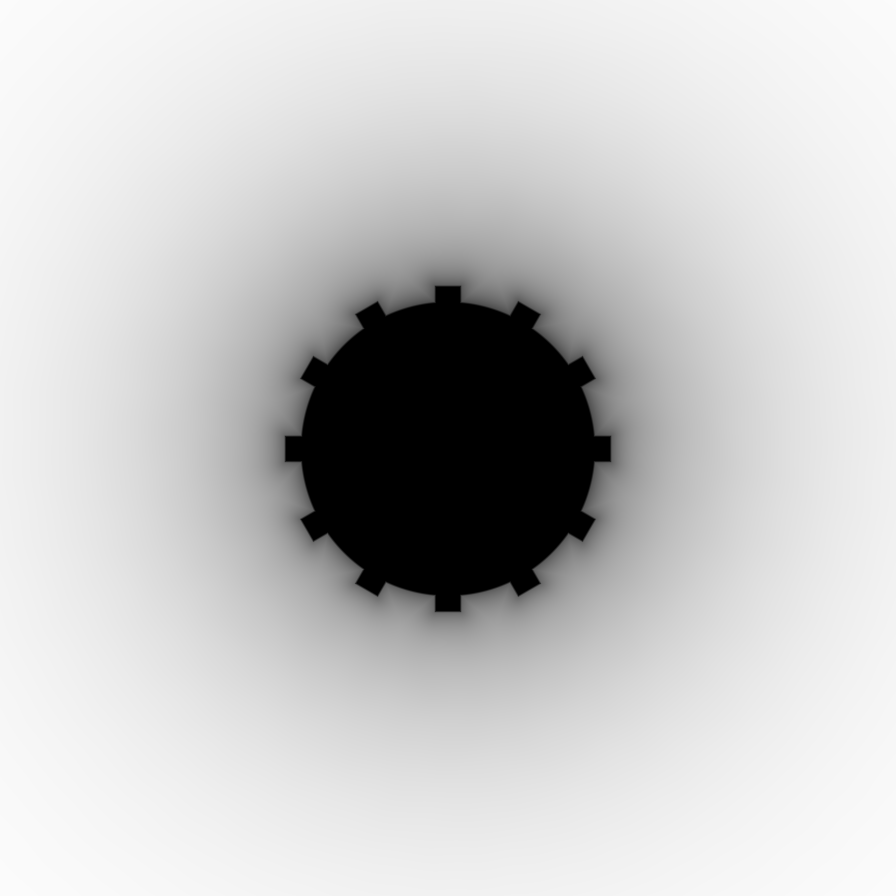
Reproduce this background procedurally as a Shadertoy shader.

```glsl
const float TAU = 6.2831853;

vec2 randomGradient(vec2 cell) {
    float h = fract(sin(dot(cell, vec2(127.1, 311.7))) * 43758.5);
    return vec2(cos(TAU * h), sin(TAU * h));
}

float gradientNoise(vec2 p) {
    vec2 i = floor(p), f = fract(p);
    vec2 u = f * f * f * (f * (f * 6.0 - 15.0) + 10.0);
    float a = dot(randomGradient(i), f);
    float b = dot(randomGradient(i + vec2(1, 0)), f - vec2(1, 0));
    float c = dot(randomGradient(i + vec2(0, 1)), f - vec2(0, 1));
    float d = dot(randomGradient(i + vec2(1, 1)), f - vec2(1, 1));
    return mix(mix(a, b, u.x), mix(c, d, u.x), u.y);
}

float boxDistance(vec2 p, vec2 halfSize) {
    vec2 d = abs(p) - halfSize;
    return length(max(d, 0.0)) + min(max(d.x, d.y), 0.0);
}

// Disc joined with twelve square teeth, folded into one angular sector
float gearDistance(vec2 p) {
    float sector = TAU / 12.0;
    float angle = mod(atan(p.y, p.x) + 0.5 * sector, sector) - 0.5 * sector;
    vec2 folded = length(p) * vec2(cos(angle), sin(angle));
    float tooth = boxDistance(folded - vec2(0.16, 0.0), vec2(0.0217, 0.0143));
    return min(length(p) - 0.164, tooth);
}

void mainImage(out vec4 fragColor, in vec2 fragCoord) {
    vec2 p = (fragCoord - 0.5 * iResolution.xy) / min(iResolution.x, iResolution.y);
    float gear = gearDistance(p + vec2(0.0, 0.001));

    // Wide soft shadow, leaning slightly up and right
    float radius = length(p - vec2(0.005, 0.009));
    float shadow = 0.205 * exp(-6.3 * (radius - 0.2985));

    // Contact shadow hugging the teeth
    shadow += 0.2 * exp(-70.0 * max(gear, 0.0));

    // Faint mottling
    shadow *= 1.0 + 0.025 * gradientNoise(p * 22.0);

    float softness = max(0.0015, 0.75 / min(iResolution.x, iResolution.y));
    float shade = (1.0 - shadow) * smoothstep(-softness, softness, gear);
    fragColor = vec4(vec3(clamp(shade, 0.0, 1.0)), 1.0);
}
```
